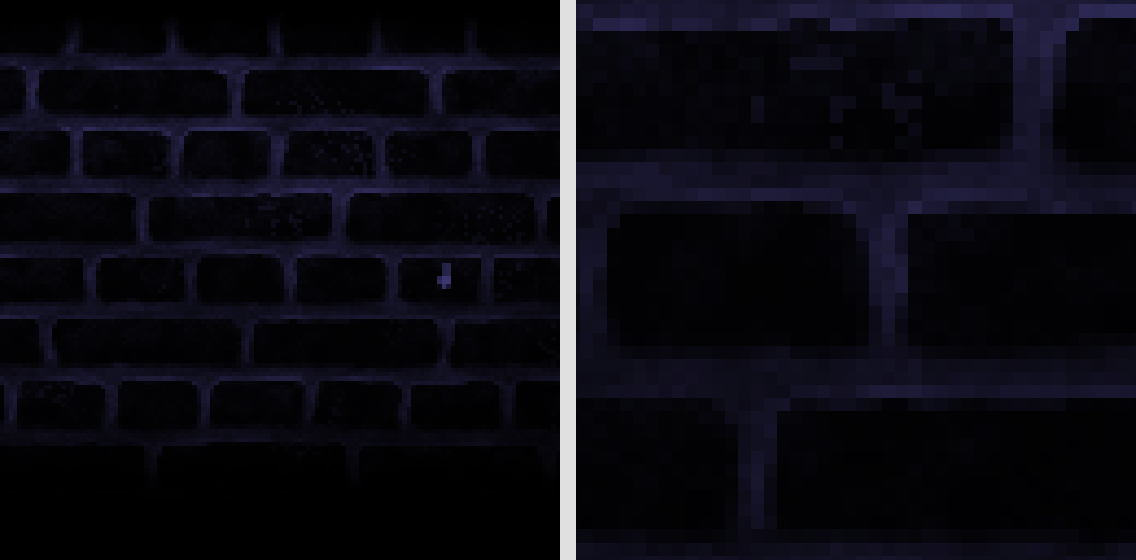
Left: the whole. Right: its middle third, enlarged.
Write a Shadertoy shader that draws this texture.

```glsl
#define GRID 128.0          // blocks across the canvas
#define ROW_PITCH 0.1116    // height of one course
#define ROW_START 0.109     // depth of the first bed joint
#define SHORT_PITCH 0.178   // header brick spacing
#define LONG_PITCH 0.356    // stretcher brick spacing
#define BRICK_HALF 0.0405   // half height of a brick
#define JOINT_HALF 0.0125   // half width of an upright joint
#define CORNER 0.017
#define JITTER 0.013
#define WARP 0.018
#define LIT vec3(0.152, 0.139, 0.285)
#define SHADE vec3(0.006, 0.006, 0.013)

float hash(vec2 p) {
    return fract(sin(dot(p, vec2(127.1, 311.7))) * 43758.5453);
}

float noise(vec2 p) {
    vec2 i = floor(p), f = fract(p);
    f = f * f * (3.0 - 2.0 * f);
    return mix(mix(hash(i), hash(i + vec2(1, 0)), f.x),
               mix(hash(i + vec2(0, 1)), hash(i + vec2(1, 1)), f.x), f.y);
}

float fbm(vec2 p) {
    float sum = 0.0, amp = 0.5;
    for (int i = 0; i < 4; i++) {
        sum += amp * noise(p);
        p = p * 2.03 + 17.3;
        amp *= 0.5;
    }
    return sum / 0.9375;
}

float roundBox(vec2 p, vec2 halfSize, float r) {
    vec2 q = abs(p) - halfSize + r;
    return length(max(q, 0.0)) + min(max(q.x, q.y), 0.0) - r;
}

// Position of an upright joint, slightly irregular
float jointX(float i, float row, float pitch, float offset) {
    return offset + i * pitch + (hash(vec2(i, row + 40.0)) - 0.5) * JITTER;
}

// Light falls off toward the top, the bottom and the right
float lighting(vec2 p) {
    float top = smoothstep(0.015, 0.115, p.y);
    float low = (1.0 - 0.3 * smoothstep(0.3, 0.6, p.y)) * (1.0 - smoothstep(0.7, 0.91, p.y));
    return top * low * (1.0 - 0.22 * smoothstep(0.6, 1.0, p.x));
}

// Small pale drip: a round bead under a thin streak
float drip(vec2 p) {
    p -= vec2(0.794, 0.501);
    float bead = length(p * vec2(1.0, 0.8)) - 0.010;
    float streak = roundBox(p - vec2(0.003, -0.018), vec2(0.004, 0.016), 0.002);
    return 1.0 - smoothstep(-0.003, 0.004, min(bead, streak));
}

// Brightness of the wall, with y measured downward
float wall(vec2 p) {
    vec2 w = p + WARP * (vec2(fbm(p * 20.0), fbm(p * vec2(7.0, 12.0) + 51.0)) - 0.5);

    // Courses alternate between short and long bricks
    float course = (w.y - ROW_START) / ROW_PITCH + 1.0;
    float row = floor(course);
    float y = (course - row - 0.5) * ROW_PITCH;
    bool isLong = mod(row, 2.0) > 0.5;
    float pitch = isLong ? LONG_PITCH : SHORT_PITCH;
    float offset = isLong ? 0.065 + 0.093 * (row - 1.0) : 0.135 + 0.0016 * row * row;

    // Brick between its two neighbouring joints
    float i = floor((w.x - offset) / pitch);
    if (w.x < jointX(i, row, pitch, offset)) i -= 1.0;
    else if (w.x > jointX(i + 1.0, row, pitch, offset)) i += 1.0;
    float left = jointX(i, row, pitch, offset);
    float right = jointX(i + 1.0, row, pitch, offset);
    vec2 local = vec2(w.x - 0.5 * (left + right), y);
    vec2 halfSize = vec2(0.5 * (right - left) - JOINT_HALF, BRICK_HALF);
    float d = roundBox(local, halfSize, CORNER);
    float below = smoothstep(-0.03, 0.04, y);
    d += mix(0.006, 0.014, below) * (fbm(p * 42.0) - 0.5);

    // Mortar: crisp above a brick, in soft shadow below it
    float grain = hash(floor(p * GRID));
    float patches = smoothstep(0.2, 0.8, fbm(p * vec2(14.0, 26.0) + 9.0));
    float mortar = smoothstep(-0.003 - 0.004 * below, mix(0.003, 0.014, below), d);
    float rim = smoothstep(-0.002, 0.002, d) * (1.0 - smoothstep(0.005, 0.010, d))
              * (1.0 - smoothstep(-BRICK_HALF, -BRICK_HALF + 0.008, y));
    float upright = 1.0 - smoothstep(BRICK_HALF - 0.012, BRICK_HALF, abs(y));
    float tone = mortar * (0.34 + 0.38 * patches + 0.14 * (grain - 0.5));
    tone += rim * (0.12 + 0.32 * patches);
    tone += mortar * upright * (0.10 + 0.16 * step(local.x, 0.0));

    // Rough brick face, each brick worn differently, with a few chips
    float face = 1.0 - mortar;
    float rough = smoothstep(0.3, 0.75, fbm(p * 30.0 + 5.0));
    float wear = 0.5 + 0.9 * hash(vec2(i, row) + 13.0);
    float lift = mix(1.0, 0.35, smoothstep(-BRICK_HALF, BRICK_HALF, y));
    tone += face * wear * lift * (0.03 + 0.22 * rough * (0.45 + 0.75 * grain));
    float chip = step(0.997, hash(floor(p * GRID) + 71.0));
    chip += smoothstep(0.75, 0.9, noise(p * 10.0 + 3.0)) * step(0.85, grain) * 0.5;
    return tone + face * chip * 0.45;
}

void mainImage(out vec4 fragColor, in vec2 fragCoord) {
    vec2 uv = fragCoord / iResolution.xy;
    vec2 p = (floor(uv * GRID) + 0.5) / GRID;   // snap to coarse blocks
    p.y = 1.0 - p.y;
    float light = lighting(p);
    float tone = max(wall(p) * light, 1.5 * drip(p));
    fragColor = vec4(SHADE * light + LIT * tone, 1.0);
}
```
